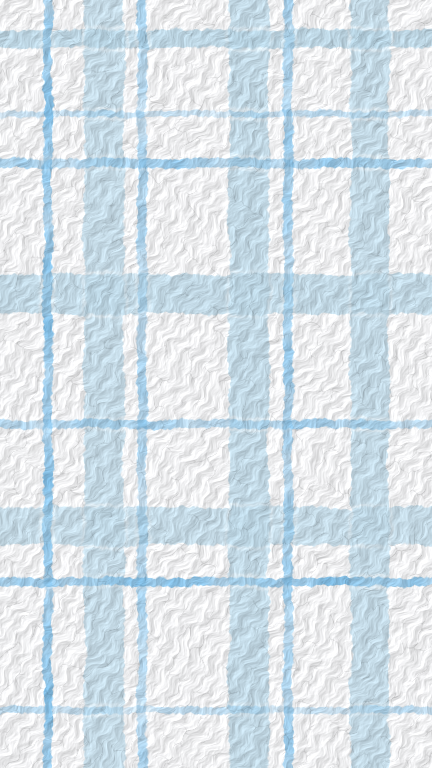
This pattern is drawn by a WebGL 2 fragment shader. Its source:

```glsl
#version 300 es
precision highp float;
// Hand-painted blue plaid on crumpled white paper.
// Ragged stripes are laid in two directions, then lit by a relief
// made of stretched cellular noise.
uniform vec2 u_resolution;
out vec4 fragColor;

// Colours
const vec3 PAPER = vec3(0.935, 0.937, 0.943);
const vec3 WASH  = vec3(0.755, 0.842, 0.890);
const vec3 LINE  = vec3(0.500, 0.730, 0.880);
const vec3 RIM   = vec3(0.965, 0.972, 0.978);

// Stripes: centre, half width, strength (unit: canvas width)
const vec3 COLUMNS[6] = vec3[6](
    vec3(0.111, 0.0100, 0.90), vec3(0.241, 0.0460, 0.95),
    vec3(0.329, 0.0105, 0.62), vec3(0.576, 0.0460, 1.00),
    vec3(0.667, 0.0105, 0.72), vec3(0.856, 0.0440, 0.97));
const vec3 ROWS[8] = vec3[8](
    vec3(0.134, 0.0080, 0.48), vec3(0.431, 0.0095, 0.92),
    vec3(0.560, 0.0440, 0.95), vec3(0.796, 0.0095, 0.66),
    vec3(1.097, 0.0460, 1.00), vec3(1.400, 0.0105, 0.74),
    vec3(1.514, 0.0070, 0.48), vec3(1.688, 0.0210, 1.10));

// Surface and brushwork
const float WIDE_MIN     = 0.015;  // half width that makes a stripe a wash
const float EDGE_WOBBLE  = 0.0017;
const float EDGE_RAGGED  = 0.0065;
const float EDGE_SOFT    = 0.0022;
const float RIM_WIDTH    = 0.0040;
const float GRAIN_ANGLE  = 0.95;
const float GRAIN_FREQ   = 30.0;
const float RELIEF       = 0.085;
const float RELIEF_STEP  = 0.0028;
const float CREASE_DEPTH = 0.085;
const vec2  LIGHT        = vec2(-0.8, 0.6);

vec2 hash2(vec2 p) {
    vec3 q = fract(p.xyx * vec3(0.1031, 0.1030, 0.0973));
    q += dot(q, q.yzx + 33.33);
    return fract((q.xx + q.yz) * q.zy);
}

// Distances to the nearest and second nearest cell points
vec2 cellular(vec2 p) {
    vec2 cell = floor(p), f = fract(p), nearest = vec2(8.0);
    for (int y = -1; y <= 1; y++)
    for (int x = -1; x <= 1; x++) {
        vec2 o = vec2(x, y);
        float d = length(o + hash2(cell + o + 57.0) - f);
        nearest = d < nearest.x ? vec2(d, nearest.x)
                                : vec2(nearest.x, min(nearest.y, d));
    }
    return nearest;
}

float waves(float t, float seed) {
    return sin(t * 23.0 + seed) + 0.7 * sin(t * 61.0 + seed * 2.3)
         + 0.5 * sin(t * 149.0 + seed * 4.1);
}

// Rotate and stretch into the direction of the wrinkles
vec2 grain(vec2 p) {
    float c = cos(GRAIN_ANGLE), s = sin(GRAIN_ANGLE);
    vec2 q = vec2(c * p.x + s * p.y, c * p.y - s * p.x);
    q += 0.007 * vec2(waves(q.y, 1.0), waves(q.x, 5.0));
    return q * vec2(0.65, 1.2);
}

float paperHeight(vec2 p) {
    vec2 q = grain(p);
    float height = 0.0, freq = GRAIN_FREQ, slope = 0.55;
    for (int i = 0; i < 3; i++) {
        height += slope * cellular(q * freq).x / freq;
        q += 3.7;
        freq *= 2.1;
        slope *= 0.72;
    }
    return height;
}

// Adds one stripe to paint: x wash, y line, z pale rim
void layStripe(vec3 stripe, float across, float along, float ragged, inout vec3 paint) {
    float seed = stripe.x * 71.0;
    float side = across - stripe.x + EDGE_WOBBLE * waves(along, seed);
    float width = stripe.y * (1.0 + 0.035 * waves(along * 0.7, seed + 2.0));
    float d = abs(side) - width + ragged;
    float soft = max(EDGE_SOFT, 0.7 / u_resolution.x);
    float cover = stripe.z * (1.0 - smoothstep(-soft, soft, d));
    if (stripe.y > WIDE_MIN) {
        paint.x = max(paint.x, cover) + 0.13 * min(paint.x, cover);
    } else {
        cover *= clamp(0.88 + 0.13 * waves(along * 0.6, seed + 4.0), 0.4, 1.1);
        paint.y = 1.0 - (1.0 - paint.y) * (1.0 - min(cover, 1.0));
    }
    float r = (d - RIM_WIDTH) / RIM_WIDTH;
    paint.z = max(paint.z, exp(-r * r) * (0.6 + 0.2 * waves(along, seed + 7.0)));
}

void main() {
    vec2 p = gl_FragCoord.xy / u_resolution.x;

    // Paint
    float ragged = EDGE_RAGGED * (cellular(p * 75.0).x - 0.45);
    vec3 paint = vec3(0.0);
    for (int i = 0; i < 6; i++) layStripe(COLUMNS[i], p.x, p.y, ragged, paint);
    for (int i = 0; i < 8; i++) layStripe(ROWS[i], p.y, p.x, ragged, paint);
    vec3 color = mix(PAPER, WASH, paint.x);
    color = mix(color, LINE, paint.y * (1.0 - 0.25 * paint.x));
    color = mix(color, RIM, clamp(paint.z, 0.0, 1.0) * 0.5 * (1.0 - paint.y));

    // Relief: slope towards the light, plus broken dark creases
    float slope = (paperHeight(p + LIGHT * RELIEF_STEP) - paperHeight(p)) / RELIEF_STEP;
    vec2 cells = cellular(grain(p) * GRAIN_FREQ * 1.25 + 9.0);
    float crease = 1.0 - smoothstep(0.0, 0.13, cells.y - cells.x);
    crease *= smoothstep(0.45, 0.8, cells.x);
    color *= 1.0 - RELIEF * slope - CREASE_DEPTH * crease;
    fragColor = vec4(clamp(color, 0.0, 1.0), 1.0);
}
```
